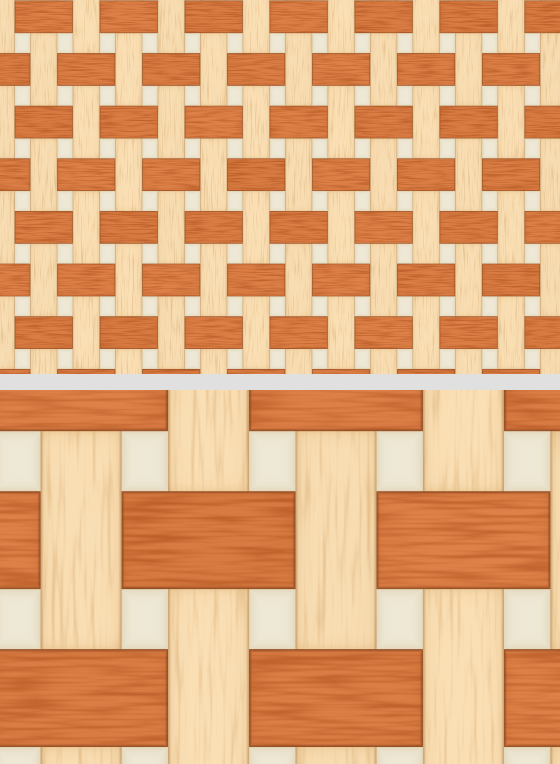
Top, the full canvas; bottom, a detail of the centre.
Write a Shadertoy shader that draws this pattern.

```glsl
// Layout, in units of two thirds of the canvas width, from the top left
const float CANVAS_SPAN = 1.5;
const vec2 PITCH = vec2(0.1138, 0.1410);
const vec2 FIRST_CROSSING = vec2(0.1172, 0.0450);
const float STRIP_HALF = 0.0362;
const float BAND_HALF = 0.0437;

// Fibres and edges
const vec2 FIBRE_SIZE = vec2(0.0036, 0.060);
const float STREAK_AMOUNT = 0.05;
const float TONE_VARIATION = 0.025;
const float LINE_WIDTH = 0.0032;
const float SHADE_WIDTH = 0.0050;

// Colours
const vec3 GAP = vec3(0.935, 0.915, 0.845);
const vec3 GAP_SHADE = vec3(0.84, 0.77, 0.62);
const vec3 CREAM = vec3(0.976, 0.870, 0.702);
const vec3 CREAM_FIBRE = vec3(0.905, 0.765, 0.570);
const vec3 CREAM_SHADE = vec3(0.87, 0.70, 0.47);
const vec3 CREAM_LINE = vec3(0.66, 0.47, 0.28);
const vec3 RUST = vec3(0.855, 0.495, 0.272);
const vec3 RUST_FIBRE = vec3(0.750, 0.385, 0.175);
const vec3 RUST_LINE = vec3(0.46, 0.23, 0.10);

vec2 hash2(vec2 p) {
    vec3 q = fract(p.xyx * vec3(0.1031, 0.1030, 0.0973));
    q += dot(q, q.yzx + 33.33);
    return fract((q.xx + q.yz) * q.zy);
}

// Distance to the nearest scattered cell point
float cellular(vec2 p) {
    vec2 cell = floor(p);
    float nearest = 4.0;
    for (int j = -1; j <= 1; j++) {
        for (int i = -1; i <= 1; i++) {
            vec2 neighbour = cell + vec2(i, j);
            vec2 offset = neighbour + hash2(neighbour) - p;
            nearest = min(nearest, dot(offset, offset));
        }
    }
    return sqrt(nearest);
}

// Fibre darkness; x runs across the grain, y along it
float fibres(vec2 p, float seed) {
    vec2 q = p / FIBRE_SIZE + 91.0 * seed;
    float tone = 0.65 * cellular(q) + 0.35 * cellular(q * vec2(0.45, 0.6) + 17.0);
    float drift = sin(p.y * 31.0 + seed * 40.0);
    float streak = sin(p.x * 430.0 + seed * 60.0 + drift)
                 + 0.6 * sin(p.x * 910.0 - seed * 25.0 + 1.7 * drift);
    return tone + STREAK_AMOUNT * streak;
}

// 1 at the edge, fading inward
float edgeLine(float d) {
    return smoothstep(-LINE_WIDTH, 0.0, d);
}

float softShade(float d) {
    return exp(-abs(d) / SHADE_WIDTH);
}

float cover(float d, float pixel) {
    return clamp(0.5 - d / pixel, 0.0, 1.0);
}

void mainImage(out vec4 fragColor, in vec2 fragCoord) {
    float pixel = CANVAS_SPAN / iResolution.x;
    vec2 p = vec2(fragCoord.x, iResolution.y - fragCoord.y) * pixel;

    // Nearest crossing, and whether its upright strip lies on top
    vec2 grid = (p - FIRST_CROSSING) / PITCH;
    vec2 id = floor(grid + 0.5);
    vec2 local = (grid - id) * PITCH;
    bool stripOnTop = mod(id.x + id.y, 2.0) > 0.5;
    float stripDist = abs(local.x) - STRIP_HALF;
    float bandDist = abs(local.y) - BAND_HALF;

    // Gap, shaded beside the weave
    float gapShade = max(softShade(stripDist), softShade(bandDist));
    vec3 gap = mix(GAP, GAP_SHADE, 0.5 * gapShade);

    // Upright cream strip
    vec2 stripSeed = hash2(vec2(id.x + 40.0, 7.0));
    float stripTone = fibres(vec2(local.x, p.y), stripSeed.x);
    vec3 strip = mix(CREAM, CREAM_FIBRE, smoothstep(0.35, 1.0, stripTone));
    strip += TONE_VARIATION * 0.5 * (stripSeed.y - 0.5);
    strip = mix(strip, CREAM_SHADE, 0.45 * softShade(stripDist));
    if (!stripOnTop) strip = mix(strip, CREAM_SHADE, 0.4 * softShade(bandDist));
    strip = mix(strip, CREAM_LINE, 0.45 * edgeLine(stripDist));

    // Visible rust segment, ending where it dips under the next strips
    float side = local.x < 0.0 ? -1.0 : 1.0;
    float segment = stripOnTop ? id.x + side : id.x;
    float along = p.x - FIRST_CROSSING.x - segment * PITCH.x;
    float endDist = abs(along) - (PITCH.x - STRIP_HALF);
    vec2 bandSeed = hash2(vec2(segment, id.y) + 60.0);
    float bandTone = fibres(vec2(local.y, along), bandSeed.x);
    vec3 band = mix(RUST, RUST_FIBRE, smoothstep(0.2, 0.9, bandTone));
    band += TONE_VARIATION * (bandSeed.y - 0.5);
    band = mix(band, RUST_FIBRE, 0.4 * max(softShade(endDist), softShade(bandDist)));
    band = mix(band, RUST_LINE, 0.6 * edgeLine(max(endDist, bandDist)));

    // Stack the two in weaving order
    float stripCover = cover(stripDist, pixel);
    float bandCover = cover(bandDist, pixel);
    vec3 color = stripOnTop
        ? mix(mix(gap, band, bandCover), strip, stripCover)
        : mix(mix(gap, strip, stripCover), band, bandCover);
    fragColor = vec4(clamp(color, 0.0, 1.0), 1.0);
}
```
